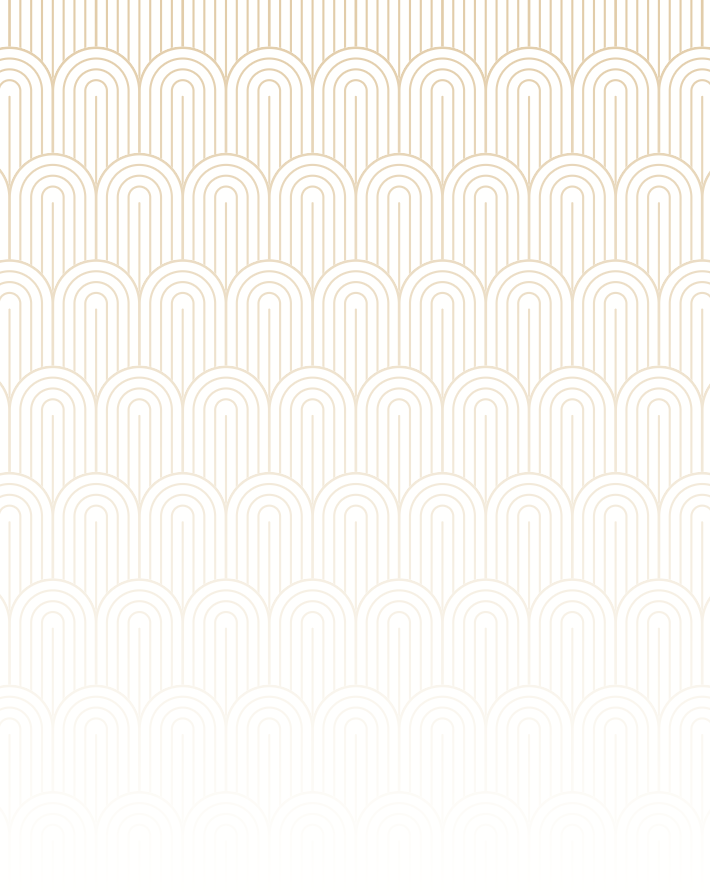
This pattern is drawn by a Shadertoy shader. Its source:

```glsl
// Art deco scallops: staggered rows of nested arches in fine gold lines,
// each row overlapping the one above, fading to white down the canvas.
// Arches are distance fields, painted back to front in units of one arch width.

const float ARCHES_ACROSS = 8.2;
const float ROW_PITCH = 1.2285;
const vec2 FIRST_CENTRE = vec2(0.110, 1.051);  // from the top left corner
const float OUTER_RADIUS = 0.5;
const float RING_STEP = 0.125;
const float STEM_DROP = 0.068;                 // stem starts below the centre
const float OUTER_HALF_WIDTH = 0.0155;
const float INNER_HALF_WIDTH = 0.0122;

const vec3 PAPER = vec3(1.0, 1.0, 0.995);
const vec3 GOLD = vec3(0.885, 0.800, 0.660);

// Antialiased coverage of a signed distance, negative inside
float coverage(float dist, float pixel) {
    return clamp(0.5 - dist / pixel, 0.0, 1.0);
}

// Radius of an arch through p: round above the centre, straight legs below
float archRadius(vec2 p) {
    return length(vec2(p.x, min(p.y, 0.0)));
}

// Position relative to the nearest arch centre in a row; y points down
vec2 archCell(vec2 p, float row) {
    vec2 q = p - FIRST_CENTRE - vec2(0.5 * mod(row, 2.0), row * ROW_PITCH);
    q.x = fract(q.x + 0.5) - 0.5;
    return q;
}

// Line coverage of one arch: outer rim, three inner rings and a stem
float archLines(vec2 p, float pixel) {
    float radius = archRadius(p);
    float ring = clamp(round(radius / RING_STEP), 1.0, 3.0) * RING_STEP;
    float inner = abs(radius - ring);
    float stem = archRadius(p - vec2(0.0, STEM_DROP));
    float rim = abs(radius - OUTER_RADIUS);
    return max(coverage(min(inner, stem) - INNER_HALF_WIDTH, pixel),
               coverage(rim - OUTER_HALF_WIDTH, pixel));
}

// Line coverage of all rows that can reach p, lower rows in front
float scallops(vec2 p, float pixel) {
    float nearest = floor((p.y - FIRST_CENTRE.y + OUTER_RADIUS) / ROW_PITCH);
    float ink = 0.0;
    for (int i = -1; i <= 1; i++) {
        vec2 cell = archCell(p, nearest + float(i));
        float body = coverage(archRadius(cell) - OUTER_RADIUS - OUTER_HALF_WIDTH, pixel);
        ink = mix(ink, archLines(cell, pixel), body);
    }
    return ink;
}

void mainImage(out vec4 fragColor, in vec2 fragCoord) {
    float pixel = ARCHES_ACROSS / iResolution.x;
    vec2 p = vec2(fragCoord.x, iResolution.y - fragCoord.y) * pixel;

    // Gold thins out towards the bottom edge
    float height = fragCoord.y / iResolution.y;
    float strength = pow(clamp(height, 0.0, 1.0), 1.12);

    vec3 colour = mix(PAPER, GOLD, scallops(p, pixel) * strength);
    fragColor = vec4(colour, 1.0);
}
```
